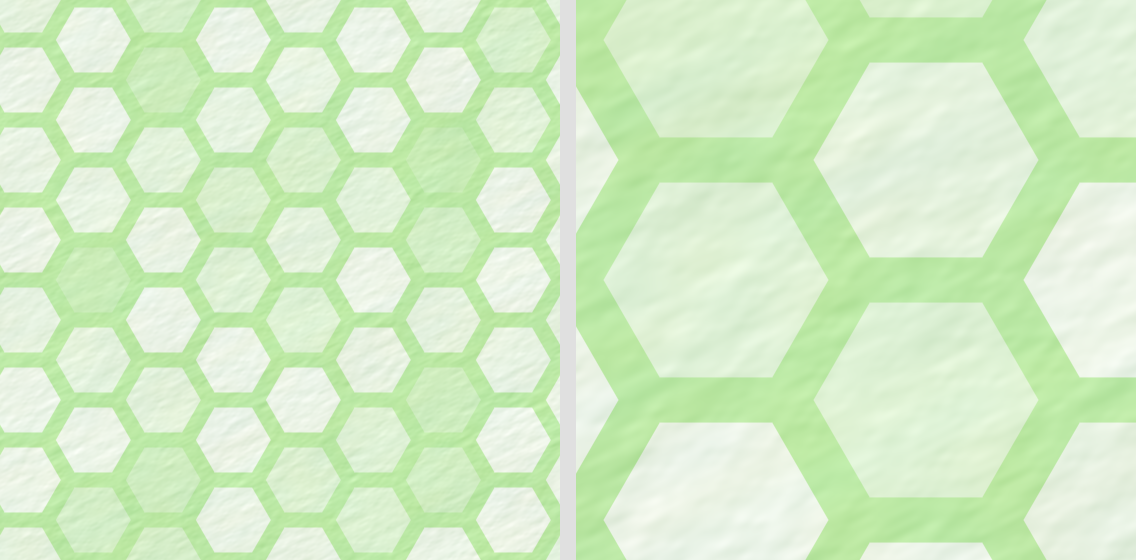
Left: the whole. Right: its middle third, enlarged.
Reproduce this pattern procedurally as a WebGL 1 fragment shader.

```glsl
precision highp float;
// Pale hexagons with varied green tint on soft green embossed paper, tiling seamlessly.

uniform vec2 u_resolution;

const vec2 REPEATS = vec2(4.0, 7.0);        // column pairs across, hexagons down
const float FIRST_COLUMN = 1.0 / 24.0;      // x of the first column centre
const float APOTHEM = 0.058;                // hexagon centre to flat side
const vec3 WALL = vec3(0.733, 0.910, 0.643);
const vec3 PALE = vec3(0.921, 0.953, 0.903);
const float MAX_TINT = 0.78;                // green share of the strongest cell
const float TINT_SKEW = 3.0;                // higher keeps more cells pale
const float TINT_SEED = 11.0;
const float TINT_PRIME = 59.0;              // first suitable prime above the cell count
const vec3 RELIEF = vec3(0.16, 0.11, 0.165); // strength of the paper grain
const vec2 LIGHT_STEP = vec2(-0.0013, 0.0017);
const float MOTTLE = 0.022;
const vec3 COOL_SHIFT = vec3(-0.012, 0.0, 0.016);

// Slanted grain axes and their inverse; integer entries let the grain wrap.
const mat2 GRAIN_AXES = mat2(2.0, -2.0, 1.0, 4.0);
const mat2 GRAIN_INVERSE = mat2(0.4, 0.2, -0.1, 0.2);

float hash(vec2 p) {
    return fract(sin(dot(p, vec2(127.1, 311.7))) * 4375.85);
}

// Hash of a grain lattice point, wrapped to the unit canvas.
float wrappedHash(vec2 node, float scale) {
    vec2 tile = floor(GRAIN_INVERSE * node / scale + 0.0005);
    return hash(node - scale * (GRAIN_AXES * tile) + scale);
}

float fiberNoise(vec2 uv, float scale) {
    vec2 p = scale * (GRAIN_AXES * uv);
    vec2 node = floor(p);
    vec2 f = p - node;
    f = f * f * (3.0 - 2.0 * f);
    float low = mix(wrappedHash(node, scale),
                    wrappedHash(node + vec2(1.0, 0.0), scale), f.x);
    float high = mix(wrappedHash(node + vec2(0.0, 1.0), scale),
                     wrappedHash(node + vec2(1.0, 1.0), scale), f.x);
    return mix(low, high, f.y);
}

float paperHeight(vec2 uv) {
    return 0.50 * fiberNoise(uv, 15.0)
         + 0.35 * fiberNoise(uv, 27.0)
         + 0.15 * fiberNoise(uv, 54.0);
}

// Signed distance to a hexagon with flat top and bottom.
float hexagon(vec2 p, float apothem) {
    p = abs(p);
    return max(p.y, dot(p, vec2(0.8660254, 0.5))) - apothem;
}

// Cubing modulo a prime scatters the cells over evenly spread ranks.
float cellTint(float column, float row) {
    float index = column * REPEATS.y + row + TINT_SEED;
    float n = floor(mod(index + 0.5, TINT_PRIME));
    float rank = floor(mod(n * n * n + 0.5, TINT_PRIME)) / TINT_PRIME;
    return MAX_TINT * pow(rank, TINT_SKEW);
}

void main() {
    vec2 uv = gl_FragCoord.xy / u_resolution;
    float pixel = 1.0 / min(u_resolution.x, u_resolution.y);

    // Nearest hexagon among the even and the half-shifted odd columns.
    float dist = 1.0;
    float tint = 0.0;
    for (int i = 0; i < 2; i++) {
        float odd = float(i);
        vec2 grid = (uv - vec2(FIRST_COLUMN, 0.0)) * REPEATS - 0.5 * odd;
        vec2 cell = floor(grid + 0.5);
        float d = hexagon((grid - cell) / REPEATS, APOTHEM);
        if (d < dist) {
            dist = d;
            cell = mod(cell, REPEATS);
            tint = cellTint(2.0 * cell.x + odd, cell.y);
        }
    }
    float inside = 1.0 - smoothstep(-0.75 * pixel, 0.75 * pixel, dist);
    vec3 color = mix(WALL, PALE, inside * (1.0 - tint));

    // Paper: side-lit relief, broad mottling and faint cool patches.
    float relief = paperHeight(uv - LIGHT_STEP) - paperHeight(uv + LIGHT_STEP);
    color += RELIEF * relief;
    color += MOTTLE * (fiberNoise(uv, 5.0) - 0.5);
    color += COOL_SHIFT * (fiberNoise(uv, 9.0) - 0.5);

    gl_FragColor = vec4(clamp(color, 0.0, 1.0), 1.0);
}
```
